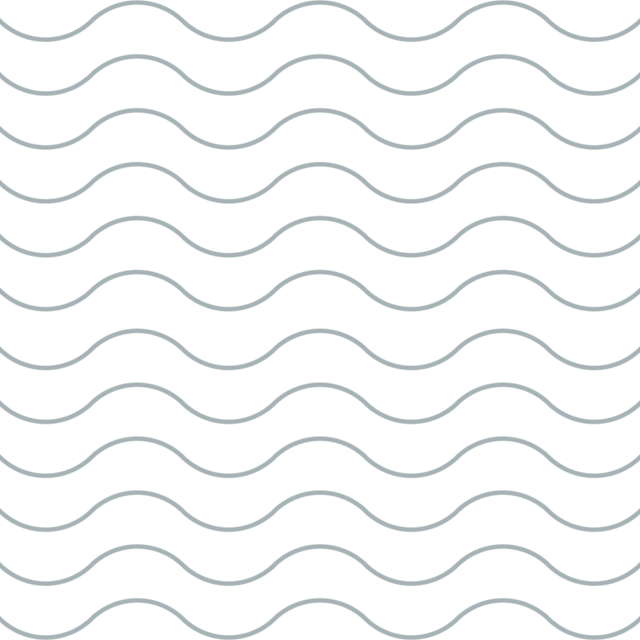
A WebGL 1 fragment shader for this pattern:

```glsl
precision highp float;
// Rows of thin grey wavy lines built from circular arcs, on white.

uniform vec2 u_resolution;

// Distance to a wave of alternating arcs, crest at x = 0, centred on y = 0.
float waveDistance(vec2 p) {
  float halfWave = p.x * 7.0 + 0.5;
  float side = mod(floor(halfWave), 2.0) < 0.5 ? 1.0 : -1.0;
  float x = (fract(halfWave) - 0.5) / 7.0;
  float radius = 0.1026;
  return abs(length(vec2(x, p.y * side + radius - 0.029)) - radius);
}

void main() {
  vec2 uv = gl_FragCoord.xy / u_resolution.y;
  float pixel = 1.0 / u_resolution.y;

  // Rows run down from the top; the lower six sit slightly further down.
  float depth = 1.0 - uv.y - 0.0329;
  depth -= uv.y < 0.5 ? 0.0076 : 0.0;
  float spacing = 0.08424;
  float rowY = spacing * 0.5 - mod(depth + spacing * 0.5, spacing);

  // Soft-edged stroke
  float d = waveDistance(vec2(uv.x - 0.5, rowY));
  float stroke = 1.0 - smoothstep(-pixel, pixel, d - 0.00345);

  gl_FragColor = vec4(mix(vec3(1.0), vec3(0.65, 0.70, 0.71), stroke), 1.0);
}
```
